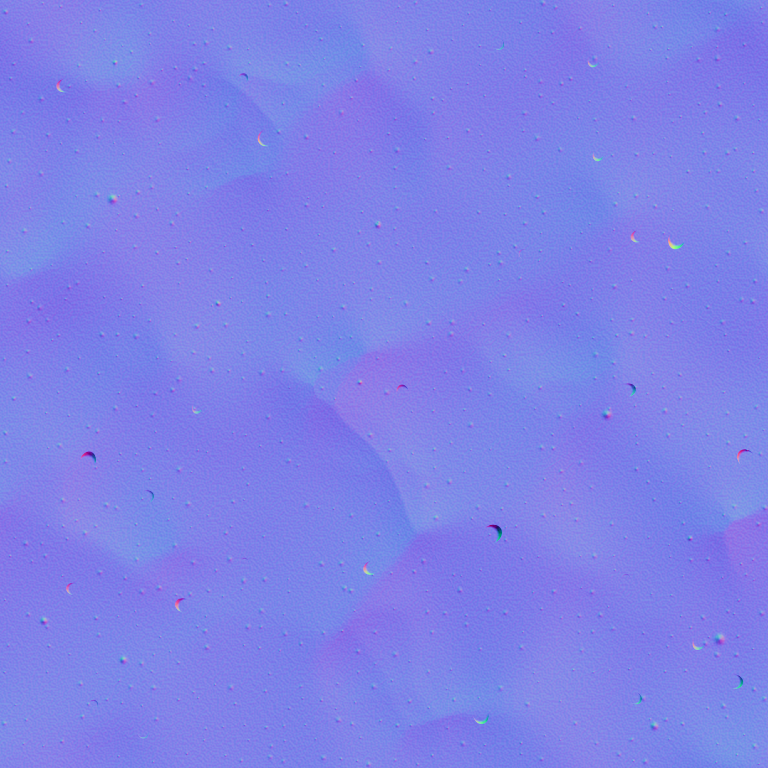
A three.js fragment shader for this texture map:

```glsl
varying vec2 vUv;

const vec3 FLAT_COLOR = vec3(0.496, 0.508, 0.915);
const float TAU = 6.2831853;

vec2 hash2(vec2 p) {
  vec3 q = fract(p.xyx * vec3(0.1031, 0.1030, 0.0973));
  q += dot(q, q.yzx + 33.33);
  return fract((q.xx + q.yz) * q.zy);
}

vec2 direction(float turn) {
  return vec2(cos(turn * TAU), sin(turn * TAU));
}

float cornerRamp(vec2 cell, vec2 corner, vec2 f, float period) {
  float turn = hash2(mod(cell + corner, period) + period).x;
  return dot(direction(turn), f - corner);
}

// Gradient noise that repeats after the given number of cells
float gradientNoise(vec2 uv, float period) {
  vec2 p = uv * period;
  vec2 cell = floor(p);
  vec2 f = fract(p);
  vec2 u = f * f * f * (f * (f * 6.0 - 15.0) + 10.0);
  float low = mix(cornerRamp(cell, vec2(0.0, 0.0), f, period),
                  cornerRamp(cell, vec2(1.0, 0.0), f, period), u.x);
  float high = mix(cornerRamp(cell, vec2(0.0, 1.0), f, period),
                   cornerRamp(cell, vec2(1.0, 1.0), f, period), u.x);
  return mix(low, high, u.y);
}

vec2 noiseSlope(vec2 uv, float period) {
  vec2 e = vec2(0.3 / period, 0.0);
  float h = gradientNoise(uv, period);
  return h - vec2(gradientNoise(uv + e.xy, period), gradientNoise(uv + e.yx, period));
}

// Slope of shallow bowls; softness blurs the ridges between them
vec2 bowlSlope(vec2 uv, float period, float softness) {
  vec2 p = uv * period;
  vec2 cell = floor(p);
  vec2 sum = vec2(0.0);
  float total = 0.0;
  for (int j = -2; j <= 2; j++) {
    for (int i = -2; i <= 2; i++) {
      vec2 id = cell + vec2(float(i), float(j));
      vec2 d = p - id - hash2(mod(id, period) + period * 7.0);
      float weight = exp(-dot(d, d) / softness);
      sum += d * weight;
      total += weight;
    }
  }
  return -sum / max(total, 1e-20);
}

// Scattered round specks
vec2 speckSlope(vec2 uv, float period, float share, float radius, float strength) {
  vec2 cell = floor(uv * period);
  vec2 place = hash2(cell + period * 3.0);
  vec2 kind = hash2(cell + period * 5.0);
  vec2 d = uv - (cell + 0.15 + 0.7 * place) / period;
  d /= radius * mix(0.6, 1.3, kind.y * kind.y);
  return d * exp(-1.5 * dot(d, d)) * strength * step(kind.x, share);
}

// Crescent dents, steep along one side only
vec2 crescentSlope(vec2 uv, float period, float share) {
  vec2 cell = floor(uv * period);
  vec2 place = hash2(cell + 61.0);
  vec2 kind = hash2(cell + 83.0);
  vec2 look = hash2(cell + 127.0);
  vec2 d = uv - (cell + 0.12 + 0.76 * place) / period;
  float radius = mix(0.006, 0.0125, look.x);
  vec2 side = direction(kind.y);
  d += side * dot(d, side) * -0.2;
  float rim = smoothstep(0.0, 0.0014, radius - length(d));
  float hollow = length(d + side * radius * mix(0.25, 0.55, look.y)) - radius * 0.92;
  float mask = rim * smoothstep(0.0, radius * 0.3, hollow);
  return -d / max(length(d), 1e-4) * mask * mix(0.25, 0.55, look.x) * step(kind.x, share);
}

// Faint hairline scratches
vec2 scratchSlope(vec2 uv, float period, float share) {
  vec2 cell = floor(uv * period);
  vec2 kind = hash2(cell + 211.0);
  vec2 along = direction(kind.y);
  vec2 across = vec2(-along.y, along.x);
  vec2 d = uv - (cell + 0.5) / period;
  float offset = dot(d, across) + 2.0 * pow(dot(d, along), 2.0);
  float fade = 1.0 - smoothstep(0.2, 0.45, length(d) * period);
  float x = offset / 0.0011;
  return across * x * exp(-x * x) * fade * 0.06 * step(kind.x, share);
}

void main() {
  vec2 uv = vUv;

  // Broad bowls with ridges that are crisp in places and soft elsewhere
  vec2 warp = vec2(gradientNoise(uv, 6.0), gradientNoise(uv + 0.37, 7.0));
  vec2 bent = uv + 0.05 * warp;
  float softness = mix(0.015, 0.4, smoothstep(-0.35, 0.2, gradientNoise(uv + 0.61, 5.0)));
  vec2 slope = bowlSlope(bent, 6.0, softness) * vec2(0.08, 0.09);
  slope += bowlSlope(bent + 0.21, 10.0, softness + 0.06) * vec2(0.04, 0.045);

  // Fine grain
  slope += noiseSlope(uv, 310.0) * 0.1 + noiseSlope(uv, 150.0) * 0.035;

  // Specks and marks
  slope += speckSlope(uv, 42.0, 0.45, 0.0026, 0.42);
  slope += speckSlope(uv + 0.013, 9.0, 0.1, 0.0048, 0.75);
  slope += crescentSlope(uv, 7.0, 0.5);
  slope += scratchSlope(uv, 6.0, 0.3);

  float steepness = dot(slope, slope);
  gl_FragColor = vec4(FLAT_COLOR + vec3(slope, -1.6 * steepness), 1.0);
}
```
